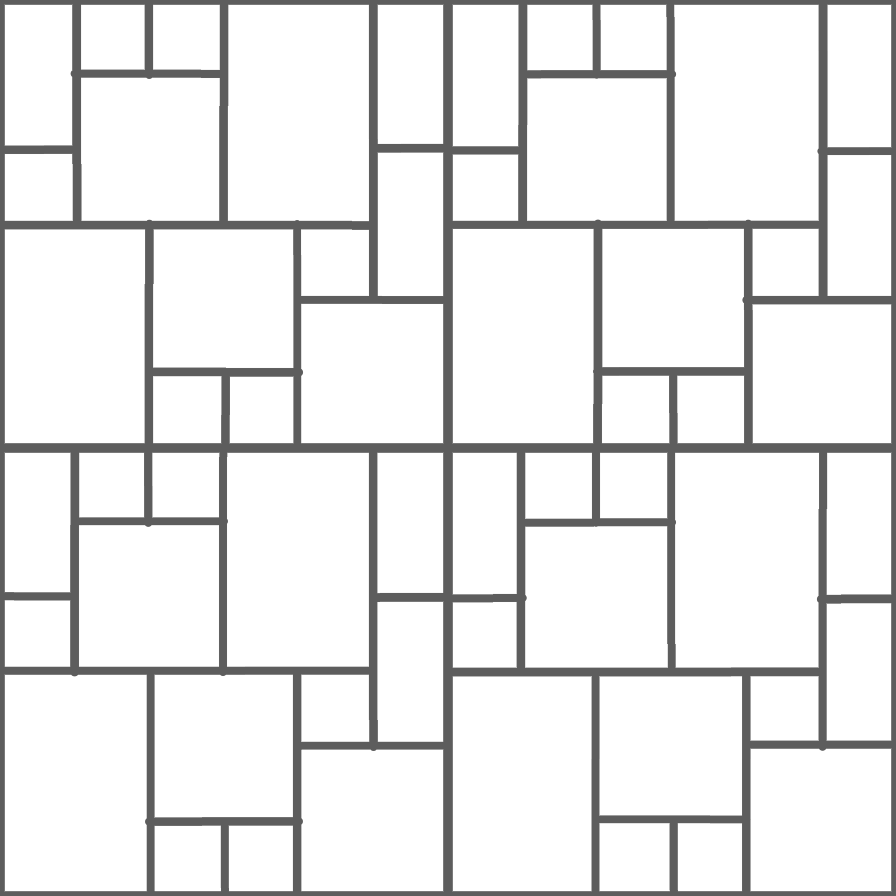
Write a Shadertoy shader that draws this pattern.

```glsl
const float REPEATS = 2.0;        // tiles across and down
const float GRID = 6.0;           // grid units per tile side
const float BORDER_HALF = 0.064;  // half widths, in grid units
const float JOINT_HALF = 0.056;
const float WIDTH_VARY = 0.004;
const float DRIFT = 0.028;        // random offset of each joint
const float NOTCH = 0.007;        // small sideways step along a joint
const vec3 STONE = vec3(1.0);
const vec3 GROUT = vec3(0.365);

// Joints as (position across, start, end); y runs downward
const int ROWS = 6;
const vec3 ROW_JOINTS[ROWS] = vec3[ROWS](
    vec3(1, 1, 3), vec3(2, 0, 1), vec3(2, 5, 6),
    vec3(3, 0, 5), vec3(4, 4, 6), vec3(5, 2, 4));
const int COLS = 7;
const vec3 COL_JOINTS[COLS] = vec3[COLS](
    vec3(1, 0, 3), vec3(2, 0, 1), vec3(2, 3, 6), vec3(3, 0, 3),
    vec3(3, 5, 6), vec3(4, 3, 6), vec3(5, 0, 4));

float hash(vec2 p) {
    return fract(sin(dot(p, vec2(127.1, 311.7))) * 43758.5453);
}

float signedHash(vec2 p) {
    return 2.0 * hash(p) - 1.0;
}

// Distance to a round-ended joint; p is (along, across)
float jointDistance(vec2 p, vec3 joint, vec2 seed) {
    float split = mix(joint.y, joint.z, hash(seed + 3.1));
    float notch = NOTCH * signedHash(seed + 5.7) * step(split, p.x);
    float halfWidth = JOINT_HALF + WIDTH_VARY * signedHash(seed + 8.3);
    p.y -= joint.x + DRIFT * signedHash(seed) + notch;
    p.x -= clamp(p.x, joint.y, joint.z);
    return length(p) - halfWidth;
}

float groutDistance(vec2 p, vec2 tile) {
    // Straight border shared by neighbouring tiles
    vec2 edge = min(p, GRID - p);
    float d = min(edge.x, edge.y) - BORDER_HALF;

    // Inner joints, varied from tile to tile
    float tileSeed = 1.0 + tile.x + REPEATS * tile.y;
    for (int i = 0; i < ROWS; i++)
        d = min(d, jointDistance(p, ROW_JOINTS[i], vec2(tileSeed, float(i))));
    for (int i = 0; i < COLS; i++)
        d = min(d, jointDistance(p.yx, COL_JOINTS[i], vec2(tileSeed, float(ROWS + i))));
    return d;
}

void mainImage(out vec4 fragColor, in vec2 fragCoord) {
    vec2 uv = fragCoord / iResolution.xy;
    uv.y = 1.0 - uv.y;
    vec2 tile = mod(floor(uv * REPEATS), REPEATS);
    vec2 p = fract(uv * REPEATS) * GRID;

    // Edge softened over about one pixel
    float pixel = REPEATS * GRID / iResolution.y;
    float grout = 1.0 - smoothstep(-0.6, 0.6, groutDistance(p, tile) / pixel);
    fragColor = vec4(mix(STONE, GROUT, grout), 1.0);
}
```
